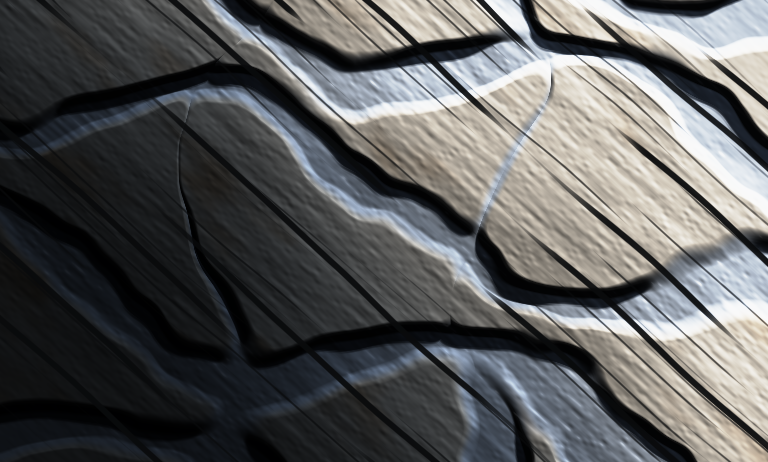
Reproduce this texture procedurally as a Shadertoy shader.

```glsl
// Weathered timber with winding beetle galleries, split along a diagonal grain.
// Galleries are warped sine channels in a height field; low sun from the upper
// right casts marched shadows, and noise stretched along the grain adds fibres.

const vec2 GRAIN_DIR = vec2(0.74, -0.67);
const vec2 SUN_DIR = vec2(0.47, 0.88);
const float SUN_SLOPE = 0.68;
const float DEPTH = 0.05;
const vec3 WOOD = vec3(0.87, 0.83, 0.77);
const vec3 FLOOR_WOOD = vec3(0.79, 0.84, 0.91);
const vec3 RUST = vec3(0.68, 0.52, 0.36);
const vec3 COOL_SHADE = vec3(0.82, 0.96, 1.14);
const vec3 CRACK_COLOR = vec3(0.035, 0.04, 0.045);

float hash(vec2 p) {
    return fract(sin(dot(p, vec2(127.1, 311.7))) * 43758.5453);
}

float noise(vec2 p) {
    vec2 i = floor(p), f = fract(p);
    f = f * f * (3.0 - 2.0 * f);
    return mix(mix(hash(i), hash(i + vec2(1, 0)), f.x),
               mix(hash(i + vec2(0, 1)), hash(i + vec2(1, 1)), f.x), f.y);
}

float fbm(vec2 p) {
    float sum = 0.0, gain = 0.53;
    for (int i = 0; i < 4; i++) {
        sum += gain * noise(p);
        p = p * 2.03 + 7.1;
        gain *= 0.5;
    }
    return sum;
}

float smoothMin(float a, float b, float k) {
    float h = max(k - abs(a - b), 0.0) / k;
    return min(a, b) - 0.25 * k * h * h;
}

// Distance to a wavy line: offset from it, corrected by its slope
float waveDistance(float x, float y, float slope, float amp, float freq, float phase) {
    float a = freq * x + phase;
    float tilt = slope + amp * freq * cos(a);
    return abs(y - slope * x - amp * sin(a)) / sqrt(1.0 + tilt * tilt);
}

// Signed distance to the galleries, negative inside
float galleries(vec2 p) {
    vec2 warp = vec2(noise(p * 4.0 + 3.0), noise(p * 4.0 + 17.0)) - 0.5;
    vec2 q = p + 0.13 * warp;
    q += 0.025 * (noise(p * 13.0 + 5.0) - 0.5);
    float swell = noise(p * 3.1 + 41.0) - 0.5;
    float d = 1.0;
    for (int i = 0; i < 5; i++) {
        float k = float(i);
        float across = waveDistance(q.x, q.y - 0.38 * k - 0.1, -0.35, 0.12, 5.2, 2.4 * k);
        d = smoothMin(d, across - 0.072 - 0.07 * swell, 0.05);
    }
    for (int i = 0; i < 2; i++) {
        float k = float(i);
        float down = waveDistance(q.y, q.x - 0.62 * k - 0.38, 0.15, 0.09, 7.0, 1.9 * k);
        d = smoothMin(d, down - 0.045 - 0.13 * swell, 0.05);
    }
    return d;
}

float height(vec2 p) {
    float top = smoothstep(-0.032, 0.002, galleries(p));
    return DEPTH * (top + 0.35 * (1.0 - top) * noise(p * 9.0));
}

// How far nearby ground rises above the ray toward the sun
float castShadow(vec2 p, float h) {
    float rise = 0.0;
    for (int i = 1; i <= 12; i++) {
        float t = 0.0068 * float(i);
        rise = max(rise, height(p + SUN_DIR * t) - h - SUN_SLOPE * t);
    }
    return smoothstep(0.001, 0.009, rise);
}

vec2 toGrain(vec2 p) {
    return vec2(dot(p, GRAIN_DIR), dot(p, vec2(-GRAIN_DIR.y, GRAIN_DIR.x)));
}

// Fibres and pits of the surface
float relief(vec2 p) {
    vec2 g = toGrain(p);
    return 0.6 * noise(g * vec2(14.0, 95.0)) + 0.4 * noise(g * vec2(65.0, 130.0));
}

// Broken splits along the grain, one in each strip
float cracks(vec2 g, float spacing, float width, float cover, float aa) {
    float y = g.y + 0.018 * noise(vec2(g.x * 4.0, g.y * 2.0));
    float id = floor(y / spacing);
    float center = 0.5 + 0.5 * (hash(vec2(id, 8.3)) - 0.5);
    float d = abs(fract(y / spacing) - center) * spacing;
    float open = smoothstep(1.0 - cover, 1.25 - cover, noise(vec2(g.x * 2.6, id * 5.7)));
    float w = width * open;
    return open * (1.0 - smoothstep(w - aa, w + aa, d));
}

void mainImage(out vec4 fragColor, in vec2 fragCoord) {
    vec2 p = fragCoord / iResolution.y;
    float aa = 0.8 / iResolution.y;
    vec2 g = toGrain(p);
    vec2 mid = vec2(0.5 * iResolution.x / iResolution.y, 0.5);

    // Sunlight fades from the upper right to the lower left
    float reach = dot(p - mid, vec2(0.75, 0.65)) + 0.16 * (noise(p * 2.3 + 9.0) - 0.5);
    float sun = 0.09 + 0.93 * pow(smoothstep(-0.65, 0.6, reach), 1.4);
    float focus = 1.0 - 0.6 * smoothstep(0.5, 0.9, abs(reach));

    // Slope shading and cast shadow
    float h = height(p), e = 0.004;
    float slope = (height(p + SUN_DIR * e) - h) / e;
    float facing = clamp(1.0 - 0.8 * slope, 0.12, 1.75);
    float shadow = castShadow(p, h);

    // Wood colours: warm stained top, cool gallery floor
    float floorMask = 1.0 - smoothstep(-0.02, 0.0, galleries(p));
    float stain = smoothstep(0.52, 0.78, fbm(g * vec2(4.0, 9.0) + 20.0));
    vec3 wood = mix(WOOD, RUST, stain * (0.75 - 0.5 * sun));
    wood = mix(wood, FLOOR_WOOD, floorMask);
    wood *= mix(COOL_SHADE, vec3(1.0), min(sun * 1.6, 1.0));

    // Embossed fibres and streaks
    float emboss = relief(p) - relief(p + SUN_DIR * 0.005);
    float streak = fbm(g * vec2(5.0, 48.0)) - 0.5;
    float texture1 = 1.0 + focus * (0.75 * emboss + 0.55 * streak);
    vec3 color = wood * sun * facing * max(texture1, 0.2);
    color += 0.25 * focus * sun * floorMask * smoothstep(0.2, 0.5, emboss);
    color *= mix(vec3(1.0), vec3(0.13, 0.15, 0.18), shadow);

    // Long splits and hairline fissures
    float split = cracks(g, 0.15, 0.0065, 0.72, aa);
    float hair = cracks(g + 3.0, 0.034, 0.0021, 0.55, aa);
    color = mix(color, CRACK_COLOR, max(0.94 * split, 0.7 * focus * hair));

    // Soft highlight limit
    color = mix(color, 0.78 + 0.2 * (1.0 - exp(-(color - 0.78) * 5.0)), step(0.78, color));
    fragColor = vec4(clamp(color, 0.0, 1.0), 1.0);
}
```
